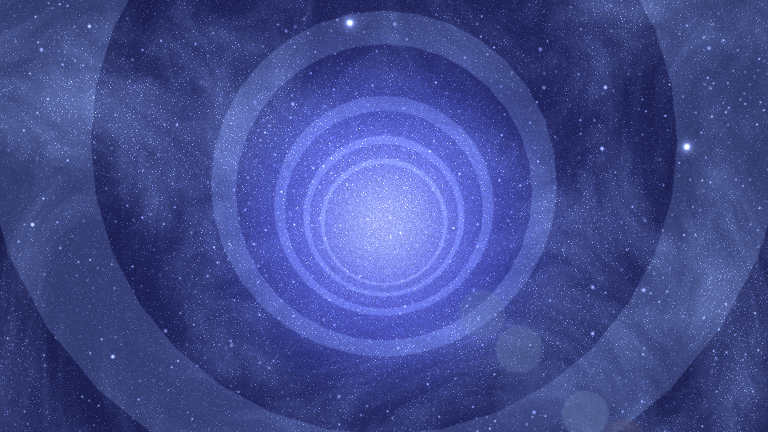
Reproduce this background procedurally as a WebGL 1 fragment shader.

```glsl
precision highp float;
// A starry tunnel: five faceted translucent hoops recede in perspective toward
// a blue glow, over a hazy nebula of warped layered sines, with cellular star
// layers, fine grain and a short trail of pale lens discs at the lower right.

uniform vec2 u_resolution;

#define NIGHT vec3(0.100, 0.118, 0.305)
#define HAZE vec3(0.295, 0.345, 0.58)
#define GLOW vec3(0.36, 0.40, 0.99)
#define CORE vec3(0.25, 0.26, 0.0)
#define HOOP vec3(0.095, 0.115, 0.13)
#define STARLIGHT vec3(0.72, 0.79, 1.0)
#define GLOW_CENTRE vec2(0.0, 0.487)
#define HOOP_SIDES 32.0
#define GRAIN_CELLS 432.0
#define BRIGHT_STAR_A vec2(-0.079, 0.947)
#define BRIGHT_STAR_B vec2(0.701, 0.660)

float hash(vec2 p) {
  vec3 h = fract(p.xyx * vec3(0.1031, 0.1030, 0.0973));
  h += dot(h, h.yzx + 33.33);
  return fract((h.x + h.y) * h.z);
}

// Cloud field of rotated, self-warping sine layers, roughly -0.8 to 0.8
float cloud(vec2 p) {
  mat2 turn = mat2(0.8, 0.6, -0.6, 0.8);
  float sum = 0.0;
  float amp = 0.45;
  for (int i = 0; i < 6; i++) {
    p = turn * p * 1.8 + 1.7;
    p += 0.6 * sin(p.yx * 0.9 + vec2(0.4, 2.1));
    sum += amp * sin(p.x) * sin(p.y);
    amp *= 0.7;
  }
  return sum;
}

// One jittered star per cell; higher rarity leaves fewer bright ones
float stars(vec2 p, float cells, float radius, float rarity) {
  vec2 grid = p * cells;
  vec2 id = floor(grid);
  vec2 jitter = vec2(hash(id + 17.3), hash(id + 41.9));
  float d = length(fract(grid) - 0.25 - 0.5 * jitter);
  return pow(hash(id + 5.7), rarity) * (1.0 - smoothstep(0.0, radius, d));
}

float brightStar(vec2 offset) {
  float d2 = dot(offset, offset);
  return 1.2 * exp(-d2 * 25000.0) + 0.3 * exp(-d2 * 3500.0);
}

float disc(vec2 offset, float radius, float blur) {
  return 1.0 - smoothstep(-blur, blur, length(offset) - radius);
}

// Filled polygon whose centre rises with its radius, as seen down a tunnel
float tunnelMouth(vec2 p, float radius, float blur) {
  vec2 q = p - vec2(0.0, 0.4345 + 0.35 * radius);
  float wedge = 6.28319 / HOOP_SIDES;
  float angle = mod(atan(q.y, q.x), wedge) - 0.5 * wedge;
  float edge = length(q) * cos(angle) - radius * cos(0.5 * wedge);
  return 1.0 - smoothstep(-blur, blur, edge);
}

void main() {
  // x is centred, y runs from 0 at the bottom to 1 at the top
  vec2 p = (gl_FragCoord.xy - vec2(0.5 * u_resolution.x, 0.0)) / u_resolution.y;
  float pixel = 1.0 / u_resolution.y;

  // Nebula gathered in two lobes along a falling diagonal
  vec2 lobe = vec2((abs(p.x) - 0.45) / 0.32, (p.y - 0.51 + 0.25 * p.x) / 0.32);
  float gather = exp(-dot(lobe, lobe));
  float density = smoothstep(-0.25, 1.15, 0.8 * cloud(p * 3.0) + 0.72 * gather);
  vec3 color = mix(NIGHT, HAZE, density);

  // Central glow: broad blue plateau, faint skirt and pale core
  vec2 fromGlow = p - GLOW_CENTRE;
  float d2 = dot(fromGlow, fromGlow);
  float glow = exp(-pow(d2 / 0.1, 1.25));
  color = mix(color, GLOW, max(glow, 0.2 * exp(-d2 / 0.25)));
  color += CORE * exp(-d2 / 0.024);

  // Grain and three sizes of stars
  color *= 0.89 + 0.22 * hash(floor(p * GRAIN_CELLS) + 0.5);
  vec2 tilted = mat2(0.8, 0.6, -0.6, 0.8) * p;
  float light = stars(tilted, 160.0, 0.34, 3.5) * (0.35 + 0.5 * density + 0.15 * glow);
  light += 0.65 * stars(tilted + 3.1, 46.0, 0.2, 10.0);
  light += 0.9 * stars(p + 1.3, 7.0, 0.05, 6.0) * (1.0 - glow);
  color += STARLIGHT * light;

  // Hoops evenly spaced in depth, so their inverse radii step evenly
  for (int i = 0; i < 5; i++) {
    float depth = float(i);
    float outer = tunnelMouth(p, 1.0 / (1.067 + 1.43 * depth), pixel);
    float inner = tunnelMouth(p, 1.0 / (1.473 + 1.44 * depth), pixel);
    color += HOOP * outer * (1.0 - inner);
  }

  // Lens discs spreading apart toward the lower right
  for (int i = 0; i < 3; i++) {
    float n = float(i);
    float travel = 0.052 * n + 0.0336 * n * n;
    vec2 centre = vec2(0.227, 0.275) + travel * vec2(1.0, -0.98);
    color = mix(color, vec3(0.43, 0.52, 0.70), (0.27 + 0.06 * n) * disc(p - centre, 0.054, 2.0 * pixel));
  }
  color = mix(color, HAZE, 0.2 * disc(p - vec2(0.338, 0.081), 0.085, 0.008));
  color = mix(color, vec3(0.35, 0.32, 0.42), 0.3 * disc(p - vec2(0.555, -0.015), 0.046, 0.004));

  color += STARLIGHT * (brightStar(p - BRIGHT_STAR_A) + brightStar(p - BRIGHT_STAR_B));
  gl_FragColor = vec4(clamp(color, 0.0, 1.0), 1.0);
}
```
